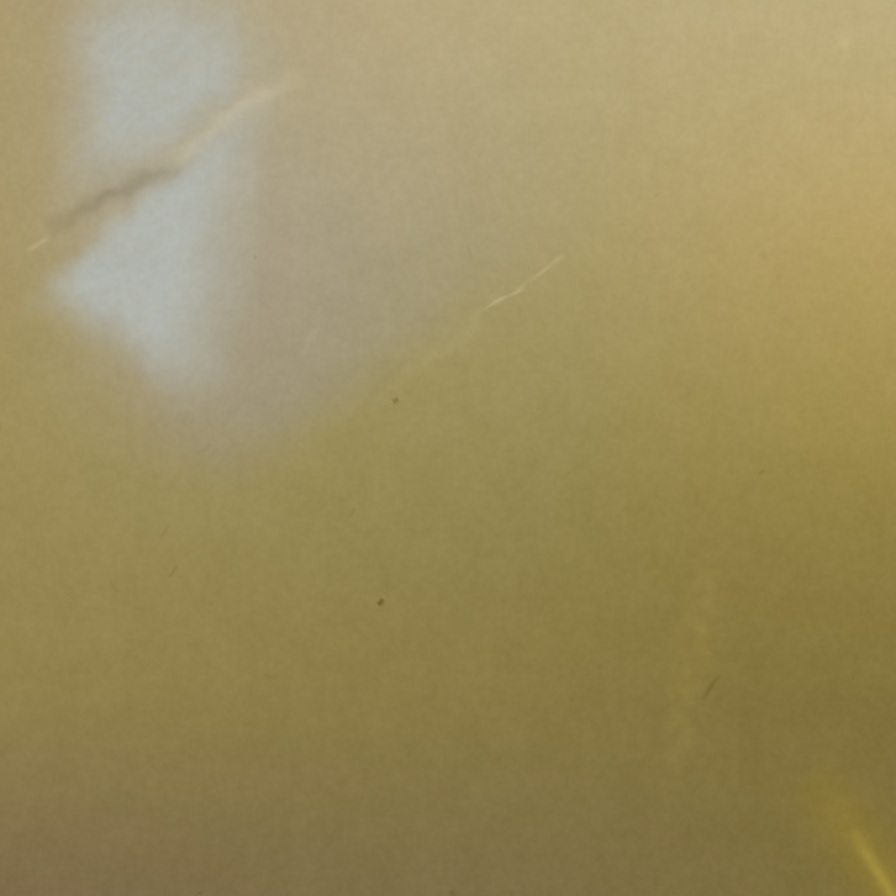
Write a WebGL 1 fragment shader that draws this texture.

```glsl
precision highp float;
// A worn, glossy ochre surface: smooth colour columns blended across the canvas,
// a soft grey reflection split by a diagonal crease, a hazy sheen beside it,
// and fine scratches, specks and mottling from segments, hashes and gradient noise.
uniform vec2 u_resolution;

float hash(vec2 p) {
  p = fract(p * vec2(0.1031, 0.1137));
  p += dot(p, p.yx + 33.33);
  return fract((p.x + p.y) * p.x * 7.31);
}

vec2 gradientAt(vec2 cell) {
  float angle = 6.2832 * hash(cell + 17.0);
  return vec2(cos(angle), sin(angle));
}

float gradientNoise(vec2 p) {
  vec2 i = floor(p), f = fract(p);
  vec2 u = f * f * f * (f * (f * 6.0 - 15.0) + 10.0);
  vec2 e = vec2(0.0, 1.0);
  float low = mix(dot(gradientAt(i), f), dot(gradientAt(i + e.yx), f - e.yx), u.x);
  float high = mix(dot(gradientAt(i + e), f - e), dot(gradientAt(i + 1.0), f - 1.0), u.x);
  return mix(low, high, u.y);
}

// Signed distance to the line a-b, positive on its left.
float side(vec2 p, vec2 a, vec2 b) {
  vec2 d = normalize(b - a);
  return d.x * (p.y - a.y) - d.y * (p.x - a.x);
}

// Soft stroke that tapers towards both ends.
float stroke(vec2 p, vec2 a, vec2 b, float width) {
  vec2 d = b - a;
  float t = clamp(dot(p - a, d) / dot(d, d), 0.0, 1.0);
  float dist = length(p - a - d * t);
  return exp(-dist * dist / (width * width)) * sqrt(4.0 * t * (1.0 - t));
}

// Five colours spaced evenly from bottom to top.
vec3 column(float y, vec3 a, vec3 b, vec3 c, vec3 d, vec3 e) {
  vec3 col = mix(a, b, smoothstep(-0.04, 0.29, y));
  col = mix(col, c, smoothstep(0.18, 0.57, y));
  col = mix(col, d, smoothstep(0.43, 0.82, y));
  return mix(col, e, smoothstep(0.68, 1.04, y));
}

void main() {
  vec2 p = gl_FragCoord.xy / u_resolution;
  vec2 q = p + 0.016 * vec2(gradientNoise(p * 13.0), gradientNoise(p * 13.0 + 40.0));
  q += 0.008 * vec2(gradientNoise(p * 45.0), gradientNoise(p * 45.0 + 70.0));

  // Ochre ground
  vec3 left = column(p.y, vec3(0.49, 0.42, 0.29), vec3(0.57, 0.51, 0.30),
    vec3(0.61, 0.55, 0.34), vec3(0.65, 0.58, 0.39), vec3(0.67, 0.60, 0.43));
  vec3 middle = column(p.y, vec3(0.49, 0.43, 0.28), vec3(0.55, 0.49, 0.28),
    vec3(0.60, 0.55, 0.34), vec3(0.66, 0.61, 0.43), vec3(0.72, 0.66, 0.49));
  vec3 right = column(p.y, vec3(0.49, 0.43, 0.24), vec3(0.51, 0.45, 0.24),
    vec3(0.61, 0.54, 0.29), vec3(0.72, 0.63, 0.40), vec3(0.74, 0.68, 0.50));
  vec3 col = mix(left, middle, smoothstep(0.0, 0.5, p.x));
  col = mix(col, right, smoothstep(0.5, 1.02, p.x));
  col -= 0.015 * exp(-dot(p - vec2(0.70, 0.37), p - vec2(0.70, 0.37)) * 18.0);

  // Grey sheen above the diagonal
  float sheen = smoothstep(-0.03, 0.06, side(q, vec2(0.29, 0.47), vec2(0.62, 0.71)));
  sheen *= smoothstep(-0.06, 0.09, side(q, vec2(0.05, 0.60), vec2(0.25, 0.46)));
  sheen *= smoothstep(0.02, 0.18, p.x) * (1.0 - smoothstep(0.25, 0.75, p.x));
  sheen *= 1.0 - 0.7 * smoothstep(0.65, 1.0, p.y);
  col += vec3(0.003, 0.012, 0.100) * sheen;

  // Reflection in two lobes with fine diagonal streaks
  vec2 along = vec2(dot(p, vec2(0.83, 0.56)), dot(p, vec2(-0.56, 0.83)));
  float streak = gradientNoise(along * vec2(14.0, 75.0)) + 0.6 * gradientNoise(along * vec2(40.0, 130.0));
  float lower = smoothstep(-0.035, 0.045, side(q, vec2(0.06, 0.665), vec2(0.20, 0.575)));
  lower *= smoothstep(-0.055, 0.060, side(q, vec2(0.220, 0.575), vec2(0.268, 0.85)));
  lower *= smoothstep(-0.018, 0.026, side(q, vec2(0.27, 0.885), vec2(0.052, 0.685)));
  float upper = smoothstep(-0.015, 0.045, side(q, vec2(0.06, 0.755), vec2(0.28, 0.888)));
  upper *= smoothstep(0.045, 0.145, q.x);
  upper *= smoothstep(-0.07, 0.06, side(q, vec2(0.300, 0.86), vec2(0.245, 1.0)));
  upper *= 0.82 - 0.35 * smoothstep(0.94, 1.02, p.y) + 0.20 * streak;
  vec2 halo = (p - vec2(0.18, 0.81)) * vec2(7.0, 4.0);
  col = mix(col, vec3(0.68, 0.66, 0.58), 0.6 * exp(-dot(halo, halo)));
  col = mix(col, vec3(0.70, 0.715, 0.69), clamp(max(lower * (0.92 + 0.12 * streak), upper), 0.0, 1.0));

  // Crease: shaded low end, faint bright high end
  col -= vec3(0.06, 0.06, 0.055) * stroke(q, vec2(0.05, 0.745), vec2(0.20, 0.820), 0.008);
  col += 0.04 * stroke(q, vec2(0.17, 0.812), vec2(0.335, 0.922), 0.009);
  col += 0.05 * stroke(p, vec2(0.03, 0.720), vec2(0.055, 0.735), 0.003);

  // Broken long scratches and the yellow glint in the corner
  float broken = clamp(0.65 + 1.2 * gradientNoise(p * 55.0), 0.0, 1.0);
  col += 0.085 * broken * stroke(q, vec2(0.535, 0.642), vec2(0.625, 0.715), 0.0028);
  col += 0.018 * broken * stroke(q, vec2(0.42, 0.55), vec2(0.56, 0.665), 0.008);
  col += 0.035 * broken * stroke(q, vec2(0.335, 0.605), vec2(0.355, 0.637), 0.004);
  col += 0.025 * broken * stroke(q, vec2(0.92, 0.945), vec2(0.99, 0.975), 0.008);
  col += vec3(0.04, 0.035, 0.015) * broken * stroke(q, vec2(0.745, 0.12), vec2(0.79, 0.37), 0.018);
  col -= 0.05 * stroke(p, vec2(0.783, 0.218), vec2(0.803, 0.247), 0.0025);
  col += vec3(0.045, 0.035, -0.03) * stroke(p, vec2(0.90, 0.14), vec2(1.08, -0.11), 0.035);
  col += vec3(0.09, 0.08, 0.03) * stroke(p, vec2(0.95, 0.075), vec2(1.03, -0.055), 0.007);

  // Scattered faint nicks, mostly in the lower half
  for (int i = 0; i < 34; i++) {
    float n = float(i) * 7.0 + 3.0;
    vec2 at = vec2(hash(vec2(n, 11.0)), pow(hash(vec2(n, 47.0)), 1.4));
    float turn = 6.2832 * hash(vec2(n, 83.0));
    vec2 reach = vec2(cos(turn), sin(turn)) * mix(0.002, 0.009, hash(vec2(n, 29.0)));
    float depth = mix(0.012, 0.055, hash(vec2(n, 61.0)));
    col -= depth * broken * stroke(q, at - reach, at + reach, 0.0026);
  }
  col -= 0.13 * stroke(p, vec2(0.422, 0.324), vec2(0.428, 0.332), 0.003);
  col -= 0.09 * stroke(p, vec2(0.438, 0.551), vec2(0.445, 0.555), 0.003);

  // Faint mottling and grain
  col += 0.012 * gradientNoise(p * 22.0) + 0.014 * gradientNoise(p * 80.0);
  col += 0.012 * gradientNoise(p * 170.0);
  gl_FragColor = vec4(clamp(col, 0.0, 1.0), 1.0);
}
```
